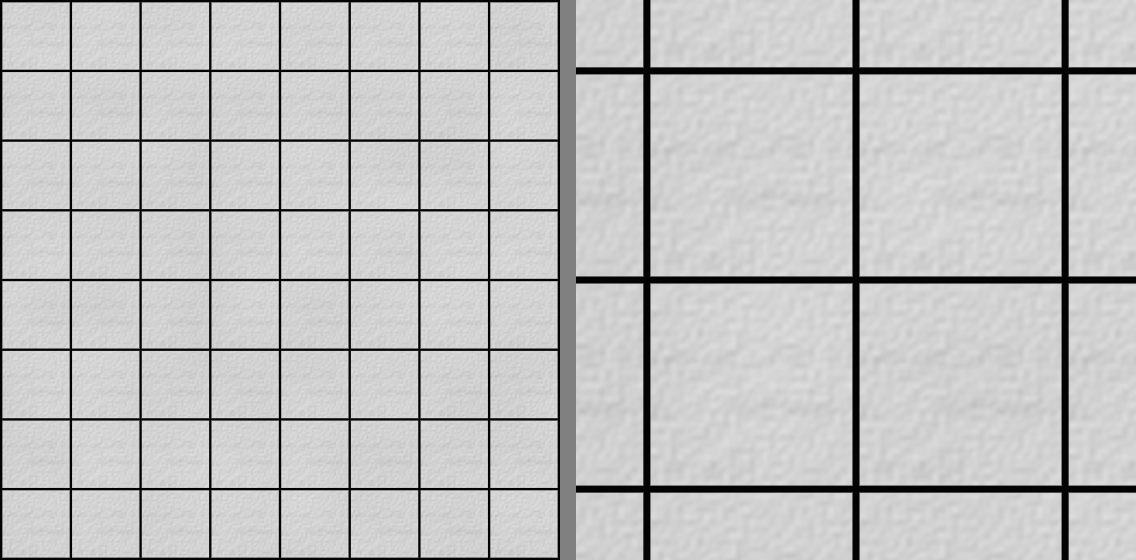
Left: the whole. Right: its middle third, enlarged.
Write a WebGL 1 fragment shader that draws this pattern.

```glsl
precision highp float;
// A square grid of thin black lines over pale grey, finely grained paper.
// Lines come from the distance to the nearest grid edge; the paper is wrapped
// value noise, embossed diagonally, with faint smudged rows in every square.

uniform vec2 u_resolution;

#define SQUARES 8.0          // repeats across and down
#define LINE_WIDTH 0.0042    // fraction of the canvas
#define LINE_COLOR vec3(0.01)
#define PAPER_COLOR vec3(0.826)
#define GRAIN_CELLS 32.0     // grain cells along one square
#define GRAIN_DEPTH 0.050
#define SMUDGE_DEPTH 0.030
#define CLOUD_CELLS 11.0     // broad tone patches across the canvas
#define CLOUD_DEPTH 0.022

float hash(vec2 p) {
  return fract(sin(dot(p, vec2(127.1, 311.7))) * 43758.5453);
}

// Value noise whose lattice wraps after the given number of cells.
float wrappedNoise(vec2 p, vec2 period) {
  vec2 cell = floor(p);
  vec2 f = fract(p);
  f = f * f * (3.0 - 2.0 * f);
  vec2 lo = mod(cell, period);
  vec2 hi = mod(cell + 1.0, period);
  return mix(mix(hash(lo), hash(vec2(hi.x, lo.y)), f.x),
             mix(hash(vec2(lo.x, hi.y)), hash(hi), f.x), f.y);
}

// Soft horizontal band inside a square.
float band(float y, float center) {
  float d = (y - center) / 0.055;
  return exp(-d * d);
}

// Tone offset of the paper; the grain repeats with each square.
float paperTone(vec2 grid, vec2 uv) {
  vec2 grainPos = grid * GRAIN_CELLS;
  vec2 period = vec2(GRAIN_CELLS);
  float emboss = wrappedNoise(grainPos, period)
               - wrappedNoise(grainPos + vec2(0.7, -0.7), period);

  float y = fract(grid.y);
  float rows = band(y, 0.63) + band(y, 0.39) + 0.6 * band(y, 0.10);
  float smudge = wrappedNoise(grid * vec2(12.0, 16.0) + 0.3, vec2(12.0, 16.0));
  smudge = rows * smoothstep(0.4, 0.9, smudge);

  float cloud = wrappedNoise(uv * CLOUD_CELLS, vec2(64.0)) - 0.5;
  return emboss * GRAIN_DEPTH - smudge * SMUDGE_DEPTH + cloud * CLOUD_DEPTH;
}

void main() {
  vec2 uv = gl_FragCoord.xy / u_resolution;
  float pixel = 1.0 / min(u_resolution.x, u_resolution.y);

  // Inset the grid by half a line so the outer border is drawn in full.
  float pitch = (1.0 - LINE_WIDTH) / SQUARES;
  vec2 grid = (uv - 0.5 * LINE_WIDTH) / pitch;

  vec2 edge = abs(fract(grid + 0.5) - 0.5) * pitch;
  float lineDist = min(edge.x, edge.y) - 0.5 * LINE_WIDTH;
  float ink = clamp(0.5 - lineDist / pixel, 0.0, 1.0);

  vec3 paper = PAPER_COLOR + paperTone(grid, uv);
  gl_FragColor = vec4(mix(paper, LINE_COLOR, ink), 1.0);
}
```
